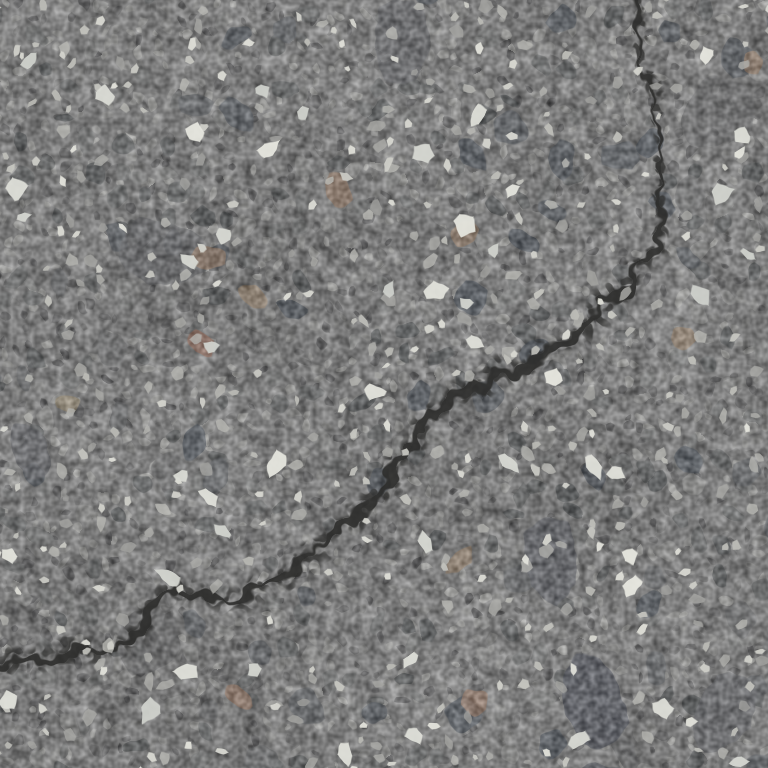
Write a Shadertoy shader that draws this texture.

```glsl
// Weathered asphalt: mixed grey aggregate, pale chips and a jagged diagonal crack.

const float EDGE_SOFTNESS = 0.0022;
const vec3 CRACK_COLOR = vec3(0.17, 0.17, 0.165);
const vec3 BRICK = vec3(0.60, 0.45, 0.40);
const vec3 TAN = vec3(0.57, 0.53, 0.45);

vec2 hash2(vec2 p) {
    vec3 q = fract(p.xyx * vec3(0.1031, 0.1030, 0.0973));
    q += dot(q, q.yzx + 33.33);
    return fract((q.xx + q.yz) * q.zy);
}

float cornerSlope(vec2 cell, vec2 corner, vec2 f) {
    float angle = 6.2832 * hash2(cell + corner + 71.0).x;
    return dot(vec2(cos(angle), sin(angle)), f - corner);
}

float gradientNoise(vec2 p) {
    vec2 i = floor(p), f = fract(p);
    vec2 u = f * f * f * (f * (f * 6.0 - 15.0) + 10.0);
    float low = mix(cornerSlope(i, vec2(0, 0), f), cornerSlope(i, vec2(1, 0), f), u.x);
    float high = mix(cornerSlope(i, vec2(0, 1), f), cornerSlope(i, vec2(1, 1), f), u.x);
    return mix(low, high, u.y);
}

vec2 noise2(vec2 p) {
    return vec2(gradientNoise(p), gradientNoise(p + 37.4));
}

// Distance to a random five-sided stone; angular blends from ellipse to polygon.
float stoneDistance(vec2 p, vec2 id, float radius, float angular) {
    vec2 shape = hash2(id + 13.0);
    float turn = 6.2832 * shape.x, stretch = mix(1.0, 1.4, shape.y);
    p = mat2(cos(turn), sin(turn), -sin(turn), cos(turn)) * p;
    p *= vec2(1.0 / stretch, stretch);
    float polygon = -1.0;
    for (int k = 0; k < 5; k++) {
        vec2 jitter = hash2(id + float(k) * 7.0 + 29.0);
        float a = 1.2566 * (float(k) + 0.7 * jitter.x);
        polygon = max(polygon, dot(p, vec2(cos(a), sin(a))) - radius * mix(0.7, 1.05, jitter.y));
    }
    return mix(length(p) - radius, polygon, angular);
}

// Scattered stones: x is coverage, y is a random tone per stone.
vec2 stones(vec2 p, float cells, float density, float radius, float angular, float seed) {
    p *= cells;
    vec2 home = floor(p);
    float nearest = 1.0, tone = 0.0;
    for (int y = -1; y <= 1; y++)
    for (int x = -1; x <= 1; x++) {
        vec2 cell = home + vec2(x, y), id = cell + seed * 101.0;
        vec2 pick = hash2(id);
        if (pick.x > density) continue;
        vec2 center = cell + mix(vec2(0.15), vec2(0.85), hash2(id + 5.0));
        float size = radius * mix(0.55, 1.0, hash2(id + 9.0).x);
        float d = stoneDistance(p - center, id, size, angular);
        if (d < nearest) { nearest = d; tone = pick.y; }
    }
    float soft = EDGE_SOFTNESS * cells;
    return vec2(1.0 - smoothstep(-0.5 * soft, 0.5 * soft, nearest), tone);
}

float segmentDistance(vec2 p, vec2 a, vec2 b) {
    vec2 ap = p - a, ab = b - a;
    return length(ap - ab * clamp(dot(ap, ab) / dot(ab, ab), 0.0, 1.0));
}

float crackDistance(vec2 p) {
    vec2 path[11] = vec2[11](
        vec2(-0.05, 0.13), vec2(0.16, 0.16), vec2(0.23, 0.235), vec2(0.31, 0.215),
        vec2(0.39, 0.26), vec2(0.50, 0.36), vec2(0.56, 0.465), vec2(0.75, 0.56),
        vec2(0.86, 0.68), vec2(0.86, 0.82), vec2(0.815, 1.05));
    float d = 1.0;
    for (int i = 0; i < 10; i++) d = min(d, segmentDistance(p, path[i], path[i + 1]));
    return d;
}

// Dark core plus a crumbled border, thinner along the upper branch.
float crackMask(vec2 p) {
    vec2 warped = p + 0.018 * noise2(p * 22.0) + 0.012 * noise2(p * 65.0);
    float d = crackDistance(warped);
    float strength = mix(1.0, 0.5, smoothstep(0.62, 0.72, p.y));
    float width = strength * (0.0042 + 0.006 * gradientNoise(p * 30.0 + 8.0));
    float core = 1.0 - smoothstep(width - 0.001, width + 0.003, d);
    float border = 1.0 - smoothstep(0.006, 0.021 * strength, d);
    float gaps = smoothstep(0.0, 0.25, gradientNoise(p * 75.0 + 3.0));
    return max(0.9 * core, 0.75 * border * gaps);
}

vec3 paint(vec3 base, vec3 dark, vec3 light, vec2 stone, float opacity) {
    return mix(base, mix(dark, light, stone.y), stone.x * opacity);
}

void mainImage(out vec4 fragColor, in vec2 fragCoord) {
    vec2 p = fragCoord / iResolution.y;
    vec2 rough = p + 0.005 * noise2(p * 55.0);

    // Gritty binder
    float grit = 0.17 * gradientNoise(p * 85.0) + 0.15 * gradientNoise(p * 160.0 + 19.0);
    vec3 color = vec3(0.49 + 0.14 * gradientNoise(p * 32.0));

    // Grey aggregate from fine to coarse
    color = paint(color, vec3(0.34, 0.34, 0.345), vec3(0.63, 0.63, 0.62), stones(rough, 62.0, 0.7, 0.45, 0.6, 1.0), 0.8);
    color = paint(color, vec3(0.33, 0.34, 0.345), vec3(0.56, 0.56, 0.555), stones(rough, 29.0, 0.42, 0.42, 0.5, 2.0), 0.75);
    color = paint(color, vec3(0.34, 0.36, 0.385), vec3(0.46, 0.46, 0.46), stones(rough, 17.0, 0.2, 0.4, 0.4, 3.0), 0.8);
    color = paint(color, vec3(0.35, 0.36, 0.39), vec3(0.45, 0.45, 0.45), stones(rough, 8.0, 0.13, 0.42, 0.5, 4.0), 0.75);
    color = paint(color, BRICK, TAN, stones(rough, 14.0, 0.06, 0.32, 0.4, 5.0), 0.7);
    color += grit + 0.04 * gradientNoise(p * 4.0);

    // Crack, with pale chips on top
    color = mix(color, CRACK_COLOR, crackMask(p));
    vec2 chipPoint = p + 0.002 * noise2(p * 90.0);
    color = paint(color, vec3(0.62, 0.62, 0.61), vec3(0.74, 0.74, 0.72), stones(chipPoint, 40.0, 0.1, 0.36, 0.7, 6.0), 0.8);
    color = paint(color, vec3(0.72, 0.72, 0.70), vec3(0.90, 0.90, 0.87), stones(chipPoint, 58.0, 0.06, 0.38, 0.8, 7.0), 0.95);
    color = paint(color, vec3(0.80, 0.81, 0.79), vec3(0.91, 0.91, 0.88), stones(chipPoint, 19.0, 0.14, 0.27, 0.9, 8.0), 0.95);

    fragColor = vec4(clamp(color, 0.0, 1.0), 1.0);
}
```
